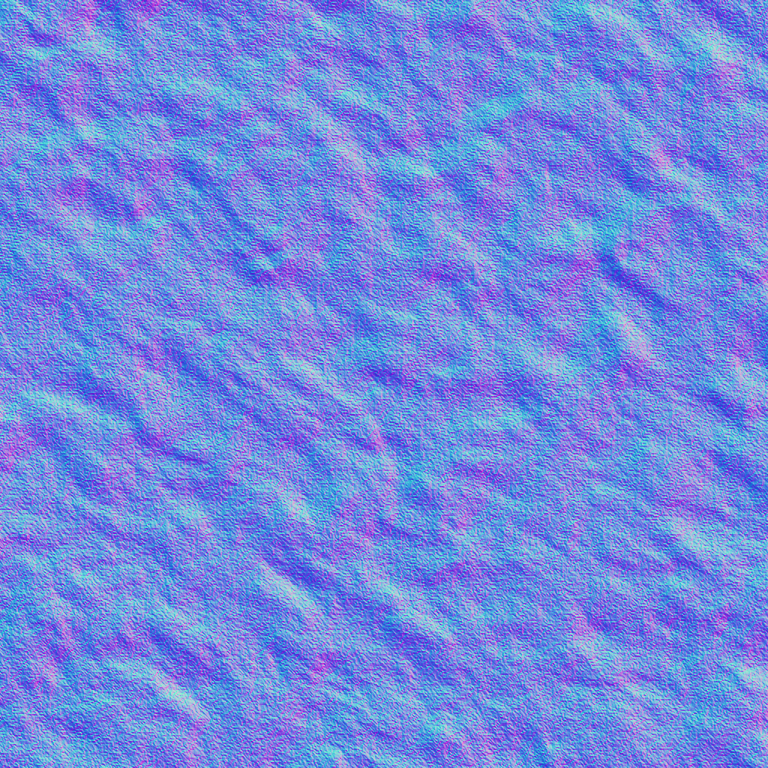
Write a WebGL 2 fragment shader that draws this texture map.

```glsl
#version 300 es
precision highp float;
// Tangent-space normal map of a rough, rippled surface.
// Broad diagonal ridges and a very fine grain are summed as a height
// field, whose slopes are encoded as a colour of nearly even blue.

uniform vec2 u_resolution;
out vec4 fragColor;

const float SLOPE_STEP = 1.0 / 512.0;      // sampling distance, canvas units
const float RIDGE_ANGLE = -0.68;           // ridges fall towards the right
const vec2 RIDGE_FREQ = vec2(14.0, 20.0);  // along and across a ridge
const vec2 SPECK_FREQ = vec2(512.0);
const vec2 DASH_FREQ = vec2(341.33, 512.0);
const float RIDGE_HEIGHT = 0.018;
const float GRAIN_HEIGHT = 0.0022;
const vec2 MEAN_TILT = vec2(-0.12, 0.10);
const float MEAN_DEPTH = 0.70;             // level that evens out the blue
const float DEPTH_RELIEF = 0.25;           // share of true depth in the blue

float hash(vec2 cell) {
    return fract(sin(dot(cell, vec2(127.1, 311.7))) * 43758.5453);
}

// Value noise with a quintic fade, so that its slopes are smooth too.
float noise(vec2 p) {
    vec2 cell = floor(p);
    vec2 f = fract(p);
    vec2 fade = f * f * f * (f * (f * 6.0 - 15.0) + 10.0);
    float low = mix(hash(cell), hash(cell + vec2(1.0, 0.0)), fade.x);
    float high = mix(hash(cell + vec2(0.0, 1.0)), hash(cell + 1.0), fade.x);
    return mix(low, high, fade.y);
}

// Coordinates of p along and across an axis at the given angle.
vec2 alongAxis(vec2 p, float angle) {
    float c = cos(angle);
    float s = sin(angle);
    return vec2(c * p.x + s * p.y, c * p.y - s * p.x);
}

// Warped octaves of stretched noise, each turned a little.
float ridges(vec2 p, vec2 freq, float angle) {
    p += 0.022 * vec2(noise(p * 11.0 + 3.7), noise(p * 11.0 + 41.3));
    float height = 0.0;
    float weight = 1.0;
    for (int i = 0; i < 4; i++) {
        float turn = 0.5 * sin(float(i) * 2.4);
        height += weight * noise(alongAxis(p, angle + turn) * freq + 17.0 * float(i));
        freq *= 1.9;
        weight *= 0.43;
    }
    return height;
}

// Round specks mixed with short level dashes.
float grain(vec2 p, vec2 speckFreq, vec2 dashFreq) {
    return 0.8 * noise(p * speckFreq) + 0.6 * noise(p * dashFreq + 700.0);
}

float surface(vec2 p) {
    return RIDGE_HEIGHT * ridges(p, RIDGE_FREQ, RIDGE_ANGLE)
         + GRAIN_HEIGHT * grain(p, SPECK_FREQ, DASH_FREQ);
}

// Central differences of the height field.
vec2 surfaceSlope(vec2 p, float stepSize) {
    vec2 h = vec2(0.5 * stepSize, 0.0);
    return vec2(surface(p + h.xy) - surface(p - h.xy),
                surface(p + h.yx) - surface(p - h.yx)) / stepSize;
}

vec3 encodeNormal(vec2 slope, vec2 tilt) {
    vec3 normal = normalize(vec3(tilt - slope, 1.0));
    normal.z = mix(MEAN_DEPTH, normal.z, DEPTH_RELIEF);
    return 0.5 + 0.5 * normal;
}

void main() {
    vec2 uv = gl_FragCoord.xy / u_resolution;
    vec2 slope = surfaceSlope(uv, SLOPE_STEP);
    fragColor = vec4(encodeNormal(slope, MEAN_TILT), 1.0);
}
```
